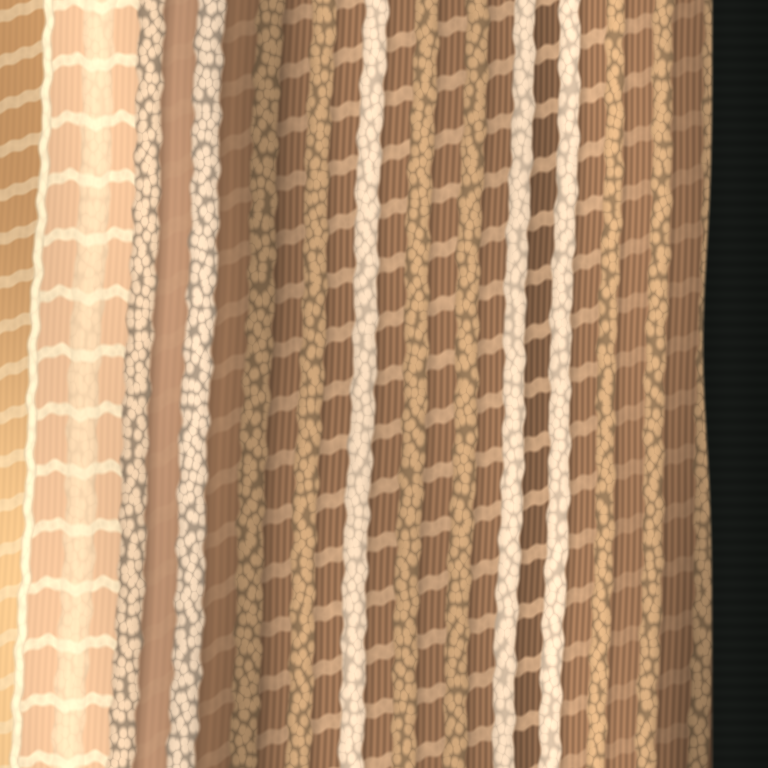
Reproduce this texture procedurally as a three.js fragment shader.

```glsl
varying vec2 vUv;

#define FIRST_CORD 0.065
#define COLUMN_GAP 0.0667
#define CORD_HALF 0.23
#define RUNG_COUNT 13.8
#define PANEL_RUNGS 13.2
#define STRIP_RUNGS 17.0
#define RUNG_RISE 0.26
#define RUNG_HALF 0.14
#define THREADS 8.0
#define KNIT_SCALE 78.0
#define SOFT 0.045

const float TAU = 6.28318;
const vec3 SHEER = vec3(0.65, 0.48, 0.35);
const vec3 RUNG = vec3(0.84, 0.68, 0.53);
const vec3 CORD_TAN = vec3(0.80, 0.64, 0.47);
const vec3 CORD_PALE = vec3(0.96, 0.85, 0.73);
const vec3 PANEL = vec3(0.93, 0.75, 0.59);
const vec3 PANEL_RUNG = vec3(1.0, 0.92, 0.77);
const vec3 BACKDROP = vec3(0.07, 0.08, 0.07);

vec2 hash2(vec2 p) {
  return fract(sin(vec2(dot(p, vec2(127.1, 311.7)), dot(p, vec2(269.5, 183.3)))) * 4375.85);
}

// Distance to the nearest scattered cell point
float cells(vec2 p) {
  vec2 cell = floor(p);
  float nearest = 2.0;
  for (int y = -1; y <= 1; y++) {
    for (int x = -1; x <= 1; x++) {
      vec2 q = cell + vec2(float(x), float(y));
      nearest = min(nearest, length(q + hash2(q) - p));
    }
  }
  return nearest;
}

float bump(float x, float center, float width) {
  float k = (x - center) / width;
  return exp(-k * k);
}

float band(float dist, float halfWidth, float soft) {
  return 1.0 - smoothstep(halfWidth - soft, halfWidth + soft, dist);
}

// Column coordinate: cords sit at whole numbers, leaning and bowed by the folds
float columnAt(vec2 p) {
  float lean = (0.045 - 0.025 * p.x) * (1.0 - p.y);
  float t = (p.x + lean - FIRST_CORD) / COLUMN_GAP;
  t += 0.025 * sin(p.y * 13.0 + p.x * 9.0);
  return t - 0.35 * smoothstep(1.5, 5.0, t) * (1.0 - smoothstep(8.0, 12.2, t));
}

float isPale(float id) {
  float everyThird = band(mod(id, 3.0), 0.5, 0.1) * step(id, 11.0);
  return max(everyThird, max(bump(id, 10.0, 0.3), 0.75 * bump(id, 2.0, 0.3)));
}

void main() {
  vec2 p = vUv;
  float down = 1.0 - p.y;
  float c = columnAt(p);
  float id = floor(c + 0.5);
  float panel = smoothstep(-0.05, 0.05, c) * (1.0 - smoothstep(1.9, 2.1, c));
  float strip = 1.0 - smoothstep(-0.05, 0.05, c);
  float knit = cells(p * KNIT_SCALE * vec2(1.25, 0.9));

  // Sheer ground with fine upright threads
  float thread = 0.5 + 0.5 * cos(TAU * c * THREADS);
  vec3 stripColor = mix(vec3(0.80, 0.60, 0.40), vec3(0.97, 0.79, 0.56), smoothstep(0.2, 0.8, down));
  vec3 col = mix(SHEER, PANEL, panel);
  col = mix(col, vec3(0.77, 0.59, 0.46), bump(c, 2.5, 0.5) * (1.0 - panel));
  col = mix(col, stripColor, strip);
  col *= 1.0 - 0.17 * thread * mix(0.2, 1.0, smoothstep(3.0, 5.0, c));
  col *= 1.0 - 0.18 * bump(c, 9.5, 0.4);

  // Rungs, rising to the right across the folds
  float count = mix(PANEL_RUNGS, RUNG_COUNT, smoothstep(2.0, 4.0, c));
  float v = down * count + RUNG_RISE * max(c - 2.0, 0.0) + mix(-0.07, 0.1, smoothstep(2.0, 4.0, c));
  v -= panel * 0.06 * cos(TAU * c);
  v = mix(v, down * STRIP_RUNGS + c * 0.4, strip);
  v += 0.025 * sin(c * 17.0 + p.y * 31.0);
  float rungDist = abs(fract(v + 0.5) - 0.5);
  float rung = band(rungDist, RUNG_HALF * (1.0 - 0.28 * panel), SOFT);
  float strength = mix(0.2, 0.85, smoothstep(2.5, 5.5, c));
  strength *= 1.0 - 0.6 * smoothstep(10.5, 12.5, c + down);
  strength = mix(strength, 0.9, panel);
  strength = mix(strength, 0.5, strip);
  vec3 rungColor = mix(RUNG, PANEL_RUNG, max(panel, strip));
  col = mix(col, rungColor * (0.94 + 0.1 * knit), rung * strength);

  // Knitted cords with uneven edges and speckled loops
  float pale = isPale(id);
  float ribbon = bump(id, 1.0, 0.3);
  float foldLine = bump(id, 0.0, 0.3);
  float halfWidth = CORD_HALF * (1.0 + 0.3 * ribbon - 0.6 * foldLine - 0.15 * step(10.5, id));
  float wobble = 0.022 * (sin(p.y * 95.0 + id * 4.0) + 0.6 * sin(p.y * 173.0 + id * 7.0));
  float dist = abs(c - id + wobble);
  float cord = band(dist, halfWidth, SOFT) * step(-0.5, id);
  float shadow = bump(c - id, halfWidth + 0.03, 0.1) * step(1.5, id);
  col *= 1.0 - 0.15 * shadow;
  vec3 cordColor = mix(CORD_TAN, CORD_PALE, pale);
  cordColor = mix(cordColor, PANEL_RUNG, max(ribbon, foldLine));
  float grain = mix(0.32, 0.2, pale) + 0.14 * (bump(id, 2.0, 0.3) + bump(id, 3.0, 0.3));
  grain *= 1.0 - 0.7 * max(ribbon, foldLine);
  cordColor *= 1.06 - grain * smoothstep(0.25, 0.85, knit);
  cordColor *= 1.0 - 0.14 * pow(min(dist / halfWidth, 1.0), 2.0);
  col = mix(col, cordColor, cord * (1.0 - 0.5 * ribbon));

  // Light along the folds
  float light = 1.0 + 0.06 * bump(c, 1.0, 0.9) - 0.2 * bump(c, 4.0, 0.65);
  light += 0.08 * bump(c, 11.0, 1.2) - 0.18 * smoothstep(11.9, 12.8, c) * (0.5 + down);
  light += 0.03 * sin(p.y * 7.0 + c * 1.3);
  col *= light;

  // Dark backdrop past the hem
  float hem = 0.927 - 0.012 * bump(down, 0.45, 0.17);
  vec3 back = BACKDROP * (1.0 + 0.08 * sin(p.y * 400.0)) + 0.015 * bump(p.x, 0.95, 0.03);
  col = mix(col, back, smoothstep(hem - 0.003, hem + 0.004, p.x));

  gl_FragColor = vec4(clamp(col, 0.0, 1.0), 1.0);
}
```
